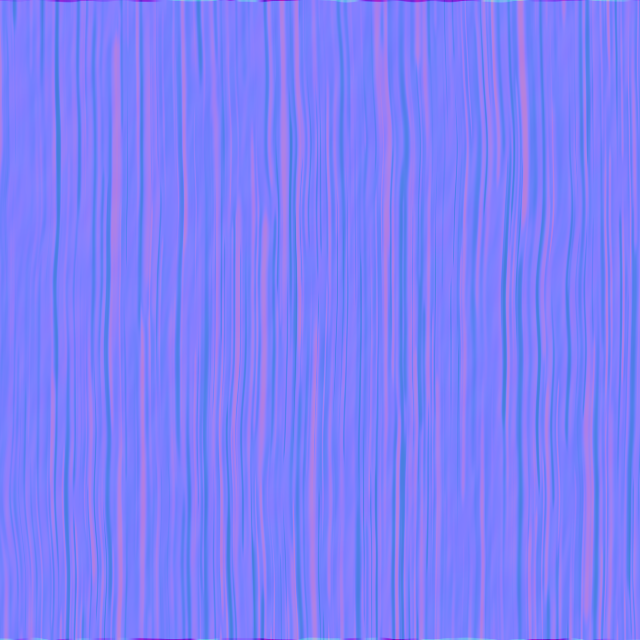
Write a WebGL 2 fragment shader that draws this texture map.

```glsl
#version 300 es
precision highp float;
// Normal map of fibrous bark: long, wavering vertical grooves and ridges.

#define COARSE_COLUMNS 40.0
#define MEDIUM_COLUMNS 72.0
#define FINE_COLUMNS 125.0
#define COARSE_SLOPE 0.31
#define MEDIUM_SLOPE 0.23
#define FINE_SLOPE 0.18
#define SWELL_SLOPE 0.015
#define FIBRE_SLOPE 0.04
#define MAX_SLOPE 0.235
#define WAVER 0.012
#define RIM_WIDTH 0.0035
#define RIM_TILT 0.6

uniform vec2 u_resolution;
out vec4 fragColor;

// Integer hash: three random values in 0..1 for each lattice cell.
vec3 hash3(vec3 cell) {
    uvec3 v = uvec3(ivec3(cell)) * 1664525u + 1013904223u;
    v.x += v.y * v.z;
    v.y += v.z * v.x;
    v.z += v.x * v.y;
    v ^= v >> 16u;
    v.x += v.y * v.z;
    v.y += v.z * v.x;
    v.z += v.x * v.y;
    return vec3(v >> 8u) / 16777216.0;
}

// Smooth value noise in 0..1.
float noise(vec2 p, float seed) {
    vec2 i = floor(p);
    vec2 f = fract(p);
    f = f * f * (3.0 - 2.0 * f);
    float low = mix(hash3(vec3(i, seed)).x, hash3(vec3(i + vec2(1, 0), seed)).x, f.x);
    float high = mix(hash3(vec3(i + vec2(0, 1), seed)).x, hash3(vec3(i + 1.0, seed)).x, f.x);
    return mix(low, high, f.y);
}

float signedNoise(vec2 p, float seed) {
    return 2.0 * noise(p, seed) - 1.0;
}

// Sideways slope of one layer of tapering strands, about -1..1.
float strands(vec2 p, float columns, float rows, float seed) {
    float x = p.x * columns;
    float slope = 0.0;
    for (int i = -1; i <= 1; i++) {
        float column = floor(x) + float(i);
        vec3 lane = hash3(vec3(column, 0.0, seed));
        float y = p.y * rows * mix(0.7, 1.3, lane.y) + lane.x * 7.0;
        vec3 shape = hash3(vec3(column, floor(y), seed + 1.0));
        vec3 look = hash3(vec3(column, floor(y), seed + 2.0));

        // One end is blunt and the other is drawn out.
        float t = fract(y);
        t = look.x < 0.5 ? t : 1.0 - t;
        float taper = smoothstep(0.0, 0.08, t) * (1.0 - smoothstep(0.5, 1.0, t));

        // Right-facing slopes are wider than left-facing ones.
        float facing = look.y < 0.53 ? 1.0 : -1.0;
        float width = mix(0.13, 0.22, shape.x) * (facing > 0.0 ? 1.15 : 0.95);
        width *= mix(0.6, 1.0, taper);
        float offset = (x - column - mix(0.15, 0.85, shape.y)) / width;
        float strength = smoothstep(0.2, 0.8, shape.z);

        // A shallow counter-slope on both flanks levels the surface.
        float profile = 1.4 * exp(-offset * offset) - 0.52 * exp(-offset * offset / 5.0);
        slope += facing * strength * taper * profile;
    }
    return slope;
}

// Soft limit that keeps steep slopes within the palette.
float limitSlope(float slope) {
    return MAX_SLOPE * tanh(slope / MAX_SLOPE);
}

void main() {
    vec2 p = gl_FragCoord.xy / u_resolution;

    // Neighbouring fibres waver together, with small bends of their own.
    vec2 q = p;
    q.x += WAVER * (noise(p * vec2(5.0, 4.0), 11.0) - 0.5);
    q.x += WAVER * 0.55 * (noise(p * vec2(19.0, 9.0), 12.0) - 0.5);

    // Large grooves, with clusters of finer ones between them.
    float cluster = smoothstep(0.3, 0.7, noise(q * vec2(8.0, 1.8), 13.0));
    float slope = COARSE_SLOPE * strands(q, COARSE_COLUMNS, 1.4, 20.0);
    slope += COARSE_SLOPE * 0.75 * strands(q + 0.37, COARSE_COLUMNS * 1.2, 1.1, 30.0);
    slope += MEDIUM_SLOPE * mix(0.4, 1.1, cluster) * strands(q, MEDIUM_COLUMNS, 1.9, 40.0);
    slope += FINE_SLOPE * mix(0.25, 1.2, cluster) * strands(q, FINE_COLUMNS, 2.4, 50.0);

    // Weak swells and faint slanted fibres.
    slope += SWELL_SLOPE * signedNoise(q * vec2(60.0, 1.8), 14.0);
    float fibre = signedNoise(vec2(q.x * 160.0 - p.y * 14.0, p.y * 14.0), 15.0);
    slope = limitSlope(slope + FIBRE_SLOPE * fibre);
    float rise = 0.012 * signedNoise(vec2(q.x * 75.0 - p.y * 18.0, p.y * 24.0), 16.0);

    // Broken, steeply tilted rims along the top and bottom.
    float edge = min(p.y, 1.0 - p.y);
    float side = step(0.5, p.y);
    float rimNoise = signedNoise(vec2(p.x * 31.0, side * 5.0), 17.0);
    float rimWidth = RIM_WIDTH * mix(0.1, 1.2, noise(vec2(p.x * 37.0, side * 5.0), 18.0));
    float rim = 1.0 - smoothstep(rimWidth * 0.5, rimWidth * 1.3, edge);
    rise += rim * clamp(RIM_TILT * rimNoise, -0.36, 0.2);

    // Pack the slopes around the flat normal.
    float facingUp = 1.0 - 2.8 * slope * slope - 1.2 * rise * rise;
    fragColor = vec4(0.495 + slope, 0.5 + rise, facingUp, 1.0);
}
```
